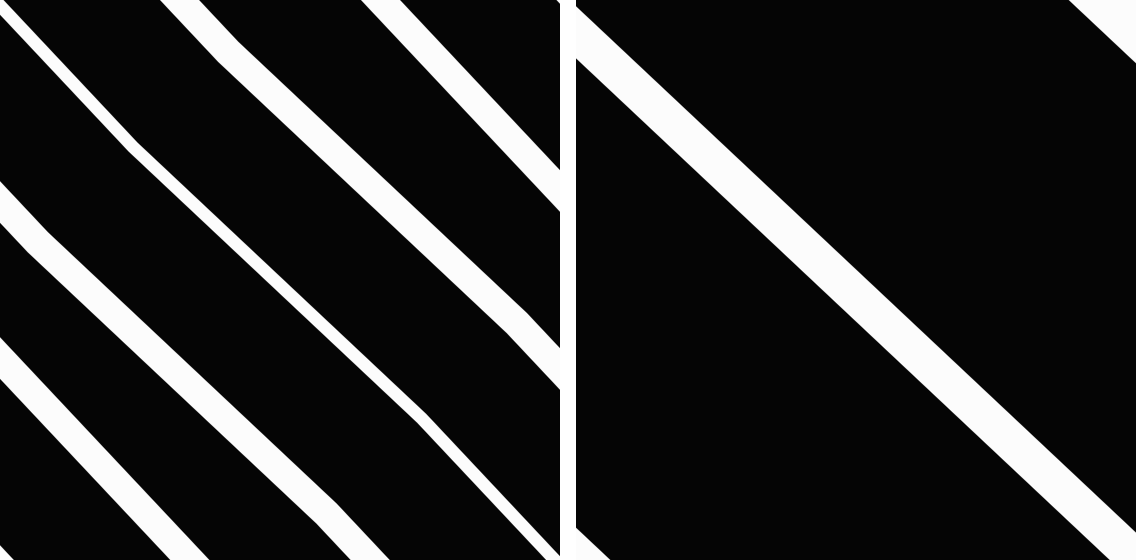
Left: the whole. Right: its middle third, enlarged.
A Shadertoy shader for this pattern:

```glsl
#define CELL 1.0          // side of the mirrored diamond cell, in diagonal units
#define SPACING 0.34      // distance between stripe centres
#define SHIFT -0.0095     // offset of the middle stripe
#define TILT 0.031        // stripe slope inside a cell
#define WIDE_HALF 0.036
#define THIN_HALF 0.016
#define DARK vec3(0.02)
#define LIGHT vec3(0.99)

// Mirror repeat: identity inside the central cell, reflected in its neighbours
vec2 mirrorFold(vec2 v) {
    return 0.5 * CELL - abs(mod(v + 0.5 * CELL, 2.0 * CELL) - CELL);
}

// Signed distance to the nearest stripe; the middle one is thin
float stripeDistance(vec2 cell) {
    float across = cell.y - TILT * cell.x - SHIFT;
    float index = round(across / SPACING);
    float halfWidth = index == 0.0 ? THIN_HALF : WIDE_HALF;
    return abs(across - index * SPACING) - halfWidth;
}

void mainImage(out vec4 fragColor, in vec2 fragCoord) {
    vec2 p = (fragCoord - 0.5 * iResolution.xy) / iResolution.y;

    // Diagonal axes: x runs along the stripes, y across them
    vec2 diagonal = vec2(p.x - p.y, p.x + p.y);
    float d = stripeDistance(mirrorFold(diagonal));

    // Antialiased edge
    float edge = 1.0 / iResolution.y;
    float ink = 1.0 - smoothstep(-edge, edge, d);
    fragColor = vec4(mix(DARK, LIGHT, ink), 1.0);
}
```
